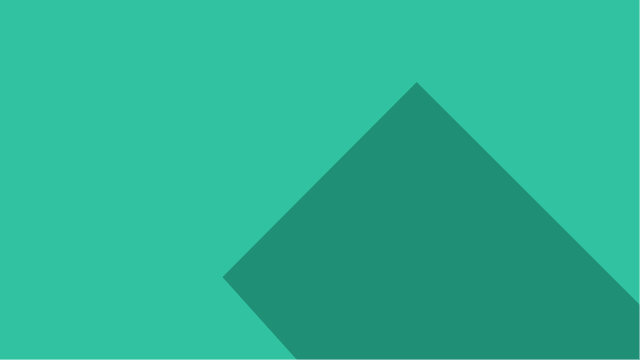
A WebGL 2 fragment shader for this background:

```glsl
#version 300 es
precision highp float;
// Flat teal background with a large, darker tilted block and a thin pale rim at the bottom and right.

#define LIGHT_TEAL vec3(0.188, 0.761, 0.631)
#define DARK_TEAL vec3(0.122, 0.561, 0.463)
#define RIM_COLOR vec3(1.0)
#define RIM_STRENGTH 0.45
#define RIM_WIDTH 0.0023
// Corners of the block, in units of the canvas height
#define APEX vec2(1.1574, 0.7720)
#define LEFT_CORNER vec2(0.6180, 0.2303)
#define LOWER_EXIT vec2(0.8252, 0.0)
#define RIGHT_EXIT vec2(1.7778, 0.1528)

uniform vec2 u_resolution;
out vec4 fragColor;

// Signed distance to the line from a to b, negative on its left side
float edgeDistance(vec2 p, vec2 a, vec2 b) {
    vec2 direction = normalize(b - a);
    return dot(p - a, vec2(direction.y, -direction.x));
}

// The block is the overlap of three half planes, open towards the lower right
float blockDistance(vec2 p) {
    float upperRight = edgeDistance(p, RIGHT_EXIT, APEX);
    float upperLeft = edgeDistance(p, APEX, LEFT_CORNER);
    float lowerLeft = edgeDistance(p, LEFT_CORNER, LOWER_EXIT);
    return max(upperRight, max(upperLeft, lowerLeft));
}

// Share of the pixel that lies inside a shape at this signed distance
float coverage(float signedDistance) {
    return clamp(0.5 - signedDistance * u_resolution.y, 0.0, 1.0);
}

void main() {
    vec2 p = gl_FragCoord.xy / u_resolution.y;
    float canvasWidth = u_resolution.x / u_resolution.y;

    vec3 color = mix(LIGHT_TEAL, DARK_TEAL, coverage(blockDistance(p)));

    // Thin rim along the lower and right borders
    float borderDistance = min(p.y, canvasWidth - p.x);
    float rim = coverage(borderDistance - RIM_WIDTH);
    color = mix(color, RIM_COLOR, rim * RIM_STRENGTH);

    fragColor = vec4(color, 1.0);
}
```
